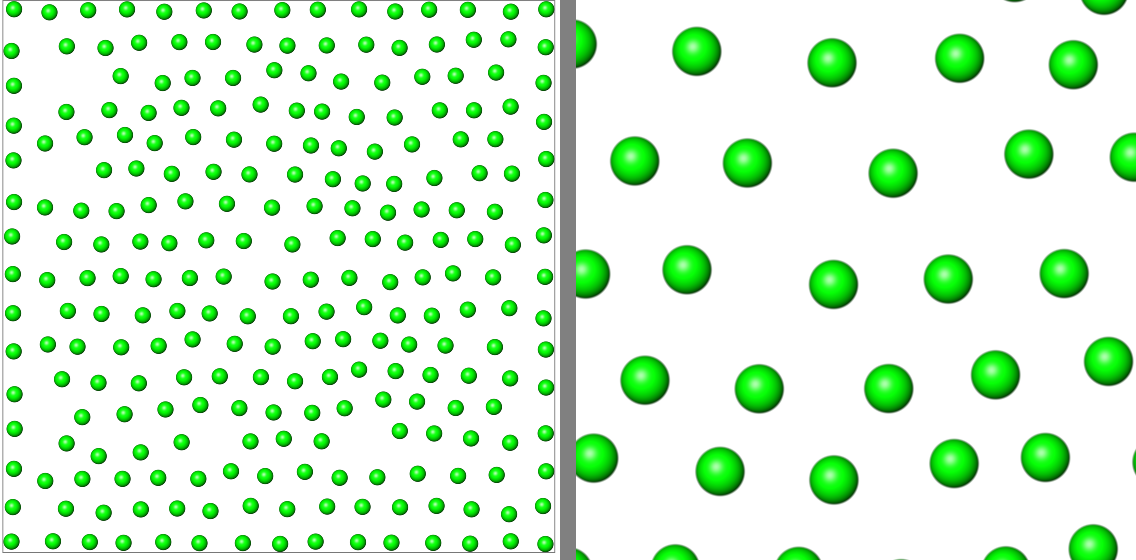
Left: the whole. Right: its middle third, enlarged.
A three.js fragment shader for this pattern:

```glsl
// Glossy green balls scattered in loose staggered rows inside a thin square frame.
varying vec2 vUv;

const vec3 PAPER = vec3(1.0);
const vec3 BALL_GREEN = vec3(0.02, 1.0, 0.02);
const vec3 FRAME_GREY = vec3(0.45);

const vec2 CENTRE = vec2(0.498, 0.506);
const float FRAME_HALF = 0.4928;
const float FRAME_WIDTH = 0.0016;
const float EDGE_SOFT = 0.0009;

const float BALL_RADIUS = 0.0145;
const float AMBIENT = 0.2;
const float DIFFUSE = 0.93;
const float GLOSS = 0.65;
const float GLOSS_POWER = 25.0;
const vec3 LIGHT = vec3(-0.17, 0.2, 1.0);

const float RING_HALF = 0.4775;        // distance of the border balls from the centre
const float RING_COUNT = 14.0;         // border balls per side
const vec2 RING_JITTER = vec2(0.014, 0.006);

const vec2 SPACING = vec2(0.0665, 0.0595);
const vec2 GRID_LIMIT = vec2(6.0, 7.0);
const float JITTER = 0.014;
const float WARP = 0.032;
const float WARP_SCALE = 4.2;
const float VACANCY = 0.04;

vec2 hash2(vec2 p) {
  vec2 k = vec2(dot(p, vec2(127.1, 311.7)), dot(p, vec2(269.5, 183.3)));
  return fract(sin(k) * 43758.55);
}

float gradientDot(vec2 cell, vec2 f, vec2 corner) {
  float angle = 6.2832 * hash2(cell + corner).x;
  return dot(vec2(cos(angle), sin(angle)), f - corner);
}

float gradientNoise(vec2 p) {
  vec2 cell = floor(p);
  vec2 f = p - cell;
  vec2 u = f * f * f * (f * (f * 6.0 - 15.0) + 10.0);
  float low = mix(gradientDot(cell, f, vec2(0.0)), gradientDot(cell, f, vec2(1.0, 0.0)), u.x);
  float high = mix(gradientDot(cell, f, vec2(0.0, 1.0)), gradientDot(cell, f, vec2(1.0)), u.x);
  return mix(low, high, u.y);
}

// Keeps whichever offset is shorter.
vec2 nearer(vec2 a, vec2 b) {
  return dot(a, a) < dot(b, b) ? a : b;
}

// Offset from the nearest ball of the ring along the border.
vec2 ringOffset(vec2 p) {
  vec2 best = vec2(1.0);
  vec2 along = vec2(1.0, 0.0);
  float gap = 2.0 * RING_HALF / RING_COUNT;
  for (int side = 0; side < 4; side++) {
    vec2 inward = vec2(-along.y, along.x);
    float i = floor((dot(p, along) + RING_HALF) / gap + 0.5);
    i = clamp(i, 0.0, RING_COUNT - 1.0);
    vec2 h = hash2(vec2(i + 40.0, float(side) * 7.0 + 3.0));
    float x = i * gap - RING_HALF + (h.x - 0.5) * RING_JITTER.x * step(0.5, i);
    float y = h.y * RING_JITTER.y - RING_HALF;
    best = nearer(best, p - along * x - inward * y);
    along = inward;
  }
  return best;
}

// Centre of an inner ball: staggered rows, bent by noise that fades at the border.
vec2 innerCentre(vec2 id, float stagger) {
  vec2 c = (id + vec2(stagger, 0.0)) * SPACING;
  float fade = 1.0 - smoothstep(0.3, 0.45, max(abs(c.x), abs(c.y)));
  vec2 q = c * WARP_SCALE;
  vec2 bend = vec2(gradientNoise(q + 11.3), gradientNoise(q + 37.8));
  return c + bend * WARP * fade + (hash2(id + 5.0) - 0.5) * JITTER;
}

vec2 innerOffset(vec2 p) {
  vec2 best = vec2(1.0);
  float baseRow = floor(p.y / SPACING.y + 0.5);
  for (int j = -1; j <= 1; j++) {
    float row = baseRow + float(j);
    float stagger = (mod(row, 2.0) - 0.5) * 0.5;
    float baseCol = floor(p.x / SPACING.x - stagger + 0.5);
    for (int i = -1; i <= 1; i++) {
      vec2 id = vec2(baseCol + float(i), row);
      bool inside = all(lessThanEqual(abs(id), GRID_LIMIT + 0.1));
      if (inside && hash2(id + 91.0).y > VACANCY) {
        best = nearer(best, p - innerCentre(id, stagger));
      }
    }
  }
  return best;
}

vec3 shadeBall(vec2 offset) {
  vec2 d = offset / BALL_RADIUS;
  vec3 normal = vec3(d, sqrt(max(0.0, 1.0 - dot(d, d))));
  float facing = max(0.0, dot(normal, normalize(LIGHT)));
  float light = min(1.0, AMBIENT + DIFFUSE * facing);
  return min(vec3(1.0), BALL_GREEN * light + GLOSS * pow(facing, GLOSS_POWER));
}

void main() {
  vec2 p = vUv - CENTRE;

  // Thin frame
  float frame = abs(max(abs(p.x), abs(p.y)) - FRAME_HALF);
  vec3 color = mix(FRAME_GREY, PAPER, smoothstep(0.0, FRAME_WIDTH, frame));

  // Balls
  vec2 offset = nearer(ringOffset(p), innerOffset(p));
  float edge = length(offset) - BALL_RADIUS;
  color = mix(shadeBall(offset), color, smoothstep(-EDGE_SOFT, EDGE_SOFT, edge));

  gl_FragColor = vec4(color, 1.0);
}
```
